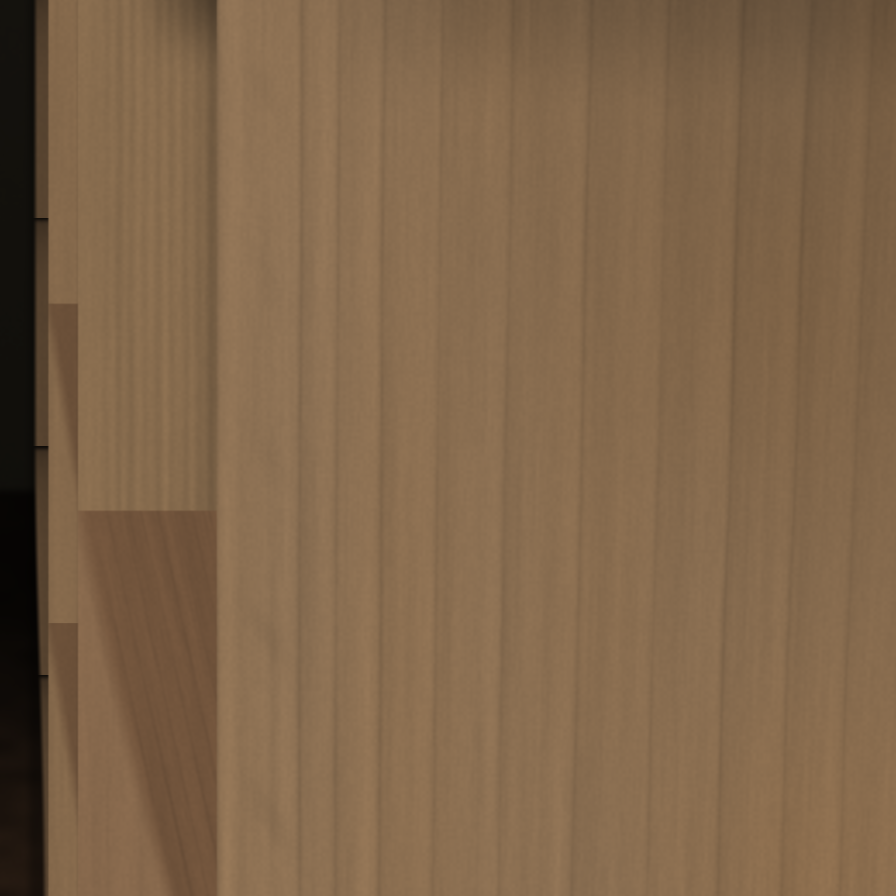
This texture is drawn by a three.js fragment shader. Its source:

```glsl
varying vec2 vUv;

float hash(vec2 p) {
  vec3 q = fract(p.xyx * vec3(0.1031, 0.103, 0.0973));
  q += dot(q, q.yzx + 33.33);
  return fract((q.x + q.y) * q.z);
}

float noise(vec2 p) {
  vec2 i = floor(p), f = fract(p);
  f = f * f * (3.0 - 2.0 * f);
  return mix(mix(hash(i), hash(i + vec2(1, 0)), f.x),
             mix(hash(i + vec2(0, 1)), hash(i + vec2(1, 1)), f.x), f.y);
}

float edge(float at, float x) {
  return smoothstep(at - 0.0015, at + 0.0015, x);
}

float bump(float d, float width) {
  return exp(-d * d / (width * width));
}

// Fine fibres stretched along the vertical axis, centred on zero
float fibres(vec2 p) {
  return 0.5 * noise(p * vec2(75, 2.5)) + 0.3 * noise(p * vec2(190, 7))
       + 0.2 * noise(p * vec2(300, 45)) - 0.5;
}

// Growth lines with bands of differing tone between them
float growthBands(float s) {
  float shade = 0.0;
  for (int i = 0; i < 10; i++) {
    float t = float(i) / 9.0;
    float at = 0.336 + 0.638 * t - 0.04 * sin(3.1416 * t) - 0.024 * sin(6.2832 * t);
    float d = s - at;
    float strength = 0.6 + 0.5 * hash(vec2(float(i), 4.0));
    shade -= strength * (0.065 * bump(d, 0.0035) + 0.045 * smoothstep(-0.002, 0.002, d) * exp(-max(d, 0.0) * 40.0));
    shade += 0.025 * bump(d + 0.014, 0.012);
  }
  return shade;
}

vec3 frontPanel(vec2 p) {
  float s = p.x + 0.06 * max(p.x - 0.29, 0.0) * (1.0 - p.y);
  float wobble = 0.003 * (noise(vec2(s * 9.0, p.y * 4.0)) - 0.5);
  float tone = 1.0 + growthBands(s + wobble) + 0.10 * fibres(vec2(s, p.y));
  // Slanted flame figure along the left side
  float rise = p.y + 1.3 * (p.x - 0.27) - 0.53;
  float flame = mod(rise + 0.1, 0.2) - 0.1;
  tone -= 0.07 * bump(flame, 0.022) * bump(p.x - 0.298, 0.024) * noise(vec2(3.0, p.y * 6.0 + 0.5));
  // Rounded front edge
  tone += 0.035 * bump(p.x - 0.256, 0.009);
  tone -= 0.10 * bump(p.x - 0.242, 0.003);
  // Light falls off to the upper right
  tone *= 1.0 - 0.13 * smoothstep(0.35, 1.0, p.x) * smoothstep(0.0, 0.9, p.y);
  tone *= 1.0 - 0.15 * smoothstep(0.86, 1.02, p.y) * smoothstep(0.25, 0.6, p.x);
  vec3 wood = mix(vec3(0.56, 0.445, 0.325), vec3(0.55, 0.43, 0.305), smoothstep(0.3, 0.9, p.x));
  wood = mix(wood, vec3(0.54, 0.44, 0.335), 0.5 * noise(p * vec2(9, 3)));
  return wood * tone;
}

vec3 sidePanel(vec2 p) {
  float stripes = 0.5 + 0.5 * sin(p.x * 430.0 + 2.0 * noise(p * vec2(20, 3)));
  vec3 upper = vec3(0.54, 0.43, 0.31) * (1.0 - 0.055 * stripes * smoothstep(0.09, 0.14, p.x) + 0.09 * fibres(p));
  upper *= 1.0 - 0.35 * smoothstep(0.91, 1.02, p.y) * smoothstep(0.13, 0.24, p.x);
  upper *= 1.0 - 0.14 * smoothstep(0.21, 0.242, p.x);
  // Lower block with slanted grain and a pale lower left corner
  float drop = 0.43 - p.y;
  float slant = p.x - 0.22 * drop;
  float grain = fibres(vec2(slant, p.y)) - 0.25 * pow(0.5 + 0.5 * sin(slant * 330.0), 6.0);
  vec3 dark = vec3(0.445, 0.33, 0.235) * (1.0 + 0.14 * grain);
  vec3 pale = vec3(0.53, 0.41, 0.30) * (1.0 + 0.09 * fibres(p));
  float corner = 0.088 + 0.18 * drop + 0.13 * drop * drop;
  vec3 lower = mix(pale, dark, smoothstep(corner - 0.012, corner + 0.012, p.x));
  return mix(lower, upper, edge(0.43, p.y));
}

// Narrow staves, each beginning with a dark wedge on its right
vec3 staves(vec2 p) {
  float below = p.y > 0.305 ? 0.661 - p.y : 0.305 - p.y;
  float wedge = edge(0.0, below) * smoothstep(-0.008, 0.008, p.x - 0.052 - 0.17 * below);
  vec3 wood = mix(vec3(0.52, 0.41, 0.295), vec3(0.415, 0.31, 0.22), wedge);
  return wood * (1.0 + 0.09 * fibres(p) - 0.06 * bump(p.x - 0.087, 0.002));
}

vec3 outerEdge(vec2 p) {
  float run = mod(0.757 - p.y, 0.255);
  float tone = 0.82 - 0.28 * exp(-run * 25.0) - 0.4 * bump(run, 0.004);
  return vec3(0.42, 0.325, 0.23) * tone * (1.0 + 0.1 * fibres(p));
}

vec3 darkRoom(vec2 p) {
  vec3 wall = vec3(0.065, 0.058, 0.043) * (0.8 + 0.4 * p.y);
  vec3 ground = mix(vec3(0.13, 0.09, 0.06), vec3(0.025, 0.018, 0.012), smoothstep(0.0, 0.36, p.y));
  ground *= 0.85 + 0.3 * noise(p * vec2(30, 60));
  return mix(ground, wall, smoothstep(0.445, 0.46, p.y)) * (1.0 - 0.3 * smoothstep(0.025, 0.04, p.x));
}

void main() {
  vec2 p = vUv;
  float lean = 0.010 * smoothstep(0.5, 0.0, p.y);
  vec3 colour = darkRoom(p);
  colour = mix(colour, outerEdge(p), smoothstep(0.036, 0.043, p.x - lean));
  colour = mix(colour, staves(p), edge(0.054, p.x));
  colour = mix(colour, sidePanel(p), edge(0.087, p.x));
  colour = mix(colour, frontPanel(p), edge(0.242, p.x));
  colour *= 1.0 + 0.03 * (noise(p * 260.0) - 0.5);
  gl_FragColor = vec4(colour, 1.0);
}
```
